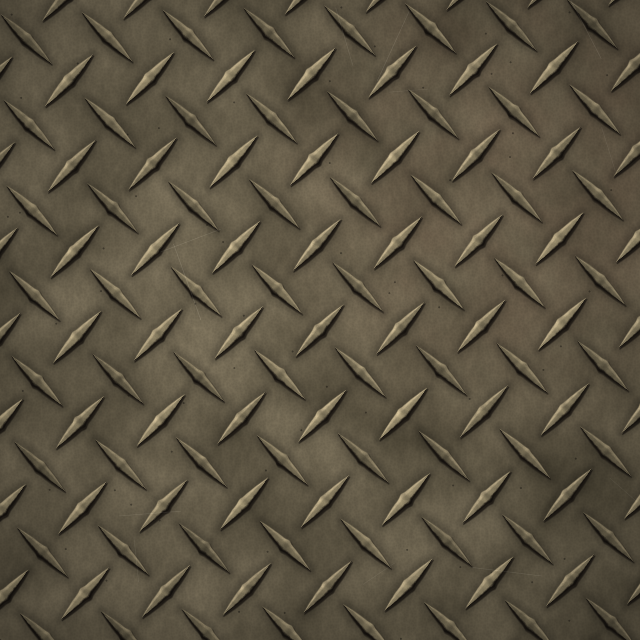
Reproduce this texture procedurally as a three.js fragment shader.

```glsl
#define STEP_ACROSS vec2(0.1263, 0.0034)
#define STEP_UP vec2(-0.0042, 0.1336)
#define BAR_LENGTH 0.0545
#define BAR_WIDTH 0.0086
#define KNOB 0.0017
#define SOFT 0.0014
#define PLATE_DARK vec3(0.225, 0.205, 0.155)
#define PLATE_LIGHT vec3(0.475, 0.435, 0.350)
#define RUST vec3(0.40, 0.325, 0.26)
#define METAL vec3(0.49, 0.45, 0.35)
#define SHINE vec3(0.77, 0.70, 0.56)
#define SHADE vec3(0.085, 0.07, 0.055)

varying vec2 vUv;

vec2 hash2(vec2 p) {
  vec3 q = fract(vec3(p.xyx) * vec3(0.1031, 0.1030, 0.0973));
  q += dot(q, q.yzx + 33.33);
  return fract((q.xx + q.yz) * q.zy);
}

// Distance to the nearest scattered point
float cellular(vec2 p) {
  vec2 cell = floor(p);
  float nearest = 2.0;
  for (int y = -1; y <= 1; y++)
    for (int x = -1; x <= 1; x++) {
      vec2 c = cell + vec2(float(x), float(y));
      nearest = min(nearest, length(c + hash2(c) - p));
    }
  return nearest;
}

// Warped, rotated sine layers, roughly -1 to 1
float waves(vec2 p) {
  float sum = 0.0, amp = 0.6;
  for (int i = 0; i < 5; i++) {
    sum += amp * sin(p.x + 1.4 * sin(p.y * 0.9)) * sin(p.y + 1.2 * sin(p.x * 0.7));
    p = mat2(0.8, 0.6, -0.6, 0.8) * p * 1.9 + 1.7;
    amp *= 0.6;
  }
  return sum;
}

// Tapered bar with a knob at mid length: x = signed distance, y = half width
vec2 barShape(vec2 p, float knob) {
  float u = min(abs(p.x) / BAR_LENGTH, 1.0);
  float w = BAR_WIDTH * (1.0 - u) * (1.0 + 0.7 * u);
  w += knob * exp(-p.x * p.x / 0.00003);
  float over = abs(p.y) - w;
  float outside = length(max(vec2(abs(p.x) - BAR_LENGTH, over), 0.0));
  return vec2(outside + min(over, 0.0), w);
}

vec3 addBars(vec3 base, vec2 origin, float angle, float lit) {
  // Nearest lattice point
  vec2 a = STEP_ACROSS, b = STEP_UP, p = vUv - origin;
  vec2 q = vec2(b.y * p.x - b.x * p.y, a.x * p.y - a.y * p.x) / (a.x * b.y - a.y * b.x);
  vec2 id = floor(q + 0.5);
  vec2 local = p - id.x * a - id.y * b;
  vec2 rnd = hash2(id + 40.0 + 17.0 * lit);

  // Bar axes: x along, y toward the light
  float c = cos(angle), s = sin(angle);
  mat2 turn = mat2(c, -s, s, c);
  vec2 bar = turn * local;
  float wear = waves(vUv * 240.0 + rnd * 20.0);
  float knob = KNOB * (0.6 + 0.8 * rnd.x);
  vec2 shape = barShape(bar, knob);
  float dist = shape.x + 0.0003 * wear;

  // Grime and thrown shadow on the plate
  float halo = max(dist, 0.0) / 0.010;
  base *= 1.0 - 0.2 * exp(-halo * halo);
  float shadowDist = barShape(turn * (local - vec2(0.0012, -0.0024)), knob).x;
  base = mix(base, SHADE, (0.6 + 0.2 * lit) * (1.0 - smoothstep(-0.001, 0.0026, shadowDist)));

  // Dark lower flank, worn face and bright upper rim
  float side = bar.y / max(shape.y, 0.0006);
  vec3 face = METAL * mix(0.62, 1.0, lit) * (0.88 + 0.24 * rnd.y + 0.08 * wear);
  face *= 1.0 + 0.14 * side;
  face = mix(SHADE, face, smoothstep(-0.8, -0.3, side + 0.08 * wear));
  float rim = smoothstep(0.25, 0.7, side) * (1.0 - 0.5 * smoothstep(0.8, 1.15, side));
  face = mix(face, SHINE, rim * (0.1 + 0.65 * lit) * (0.8 + 0.25 * wear));
  face *= 1.0 - 0.16 * sin(bar.x / 0.004 + rnd.x) * exp(-bar.x * bar.x / 0.00008);
  return mix(base, face, 1.0 - smoothstep(-SOFT, SOFT, dist));
}

// Faint straight scratches
float scratches() {
  float mark = 0.0;
  for (int i = 0; i < 12; i++) {
    vec2 k = hash2(vec2(float(i), 23.0));
    vec2 dir = vec2(cos(k.x * 6.283), sin(k.x * 6.283));
    vec2 p = vUv - hash2(vec2(float(i), 7.0));
    float reach = 0.02 + 0.05 * k.y;
    float off = length(p - dir * clamp(dot(p, dir), -reach, reach));
    mark += (1.0 - smoothstep(0.0, 0.0014, off)) * (0.4 + 0.6 * k.y);
  }
  return mark;
}

void main() {
  // Mottled plate with rust, grain and specks
  float mottle = 0.26 * waves(vUv * 15.0 + 2.0) + 0.16 * waves(vUv * 7.0 + 5.0);
  float grain = cellular(vUv * 230.0) - 0.45;
  vec3 color = mix(PLATE_DARK, PLATE_LIGHT, clamp(0.59 + mottle, 0.0, 1.0));
  float rustZone = 1.0 - smoothstep(0.1, 0.5, length(vUv - vec2(0.82, 0.72)));
  color = mix(color, RUST, rustZone * (0.25 + 0.2 * waves(vUv * 22.0)));
  color *= 1.0 + 0.09 * grain + 0.04 * waves(vUv * vec2(260.0, 90.0));
  color *= 1.0 - 0.35 * (1.0 - smoothstep(0.005, 0.022, cellular(vUv * 9.0)));

  color = addBars(color, vec2(0.041, 0.939), -0.775, 0.42);
  color = addBars(color, vec2(0.108, 0.8745), 0.825, 1.0);
  color += 0.06 * scratches();

  // Light falls off toward the borders
  vec2 fromCentre = vUv - vec2(0.52, 0.54);
  gl_FragColor = vec4(color * (1.1 - 0.65 * dot(fromCentre, fromCentre)), 1.0);
}
```
